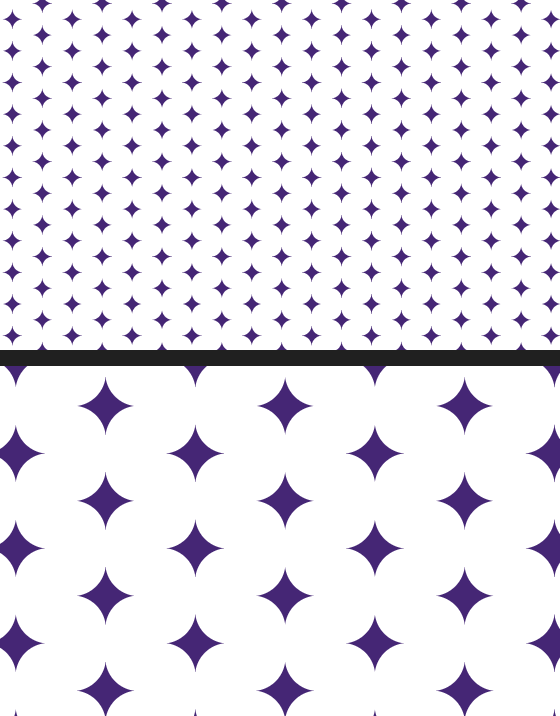
Top, the full canvas; bottom, a detail of the centre.
A WebGL 1 fragment shader for this pattern:

```glsl
precision highp float;

// Four-pointed purple stars on white, in columns where every second one is
// shifted by half a row. Each star is the gap between four circular arcs,
// evaluated as a distance inside its own cell; lengths are in canvas heights.

uniform vec2 u_resolution;

// Signed distance to a star with concave sides and tips at the given reach.
float concaveStar(vec2 p, float reach) {
  p = abs(p);
  vec2 arcCenter = vec2(1.16 * reach);
  float arcRadius = length(arcCenter - vec2(reach, 0.0));
  float arc = arcRadius - distance(p, arcCenter);
  float chord = (p.x + p.y - reach) * 0.7071;
  return max(arc, chord);
}

void main() {
  vec2 spacing = vec2(0.0855, 0.0904);
  vec2 grid = (gl_FragCoord.xy / u_resolution.y - vec2(0.0354, 0.0410)) / spacing;

  // Staggered columns
  float column = floor(grid.x + 0.5);
  grid.y -= 0.5 * mod(column, 2.0);

  // Offset from the nearest star center
  vec2 local = (fract(grid + 0.5) - 0.5) * spacing;
  float dist = concaveStar(local, 0.0271);

  // Edge smoothed over one pixel
  float coverage = clamp(0.5 - dist * u_resolution.y, 0.0, 1.0);
  vec3 color = mix(vec3(1.0), vec3(0.27, 0.15, 0.46), coverage);
  gl_FragColor = vec4(color, 1.0);
}
```
